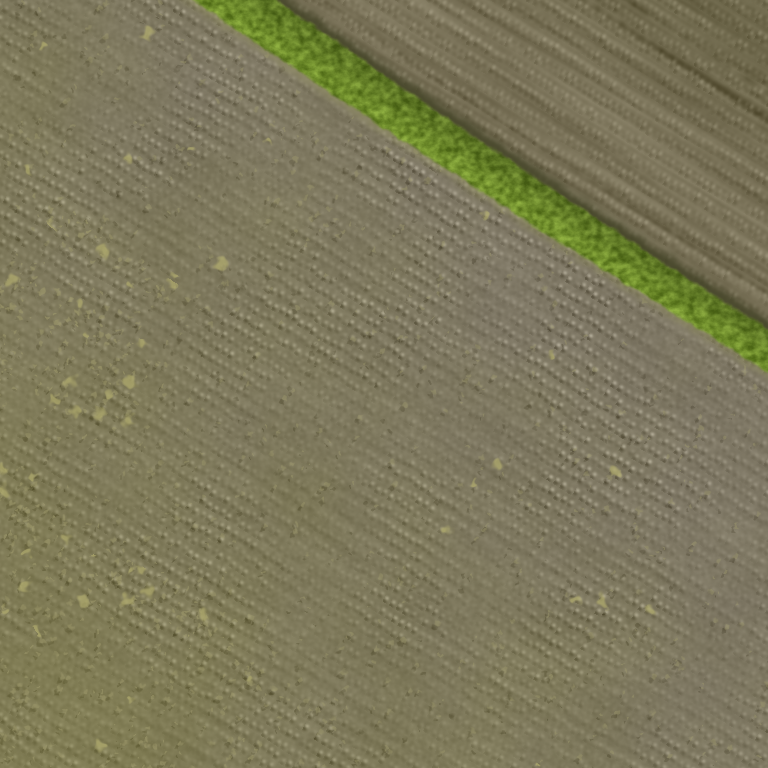
A Shadertoy shader for this texture:

```glsl
// Aerial view of two ploughed fields parted by a diagonal strip of grass.
// Rotated coordinates carry the crop rows; gradient noise shades the soil and
// grass, and jittered cells scatter seedlings and pale straw.

const vec2 STRIP_START = vec2(0.306, 1.0);
const vec2 STRIP_DIR = vec2(0.835, -0.550);
const vec2 ROW_DIR = vec2(0.851, -0.525);

vec2 hash2(vec2 p) {
    vec3 q = fract(vec3(p.xyx) * vec3(0.1031, 0.1030, 0.0973));
    q += dot(q, q.yzx + 33.33);
    return fract((q.xx + q.yz) * q.zy);
}

float gradientDot(vec2 cell, vec2 offset) {
    float angle = 6.2832 * hash2(cell).x;
    return dot(vec2(cos(angle), sin(angle)), offset);
}

// Gradient noise, roughly -0.7 to 0.7
float noise(vec2 p) {
    vec2 i = floor(p), f = fract(p);
    vec2 w = f * f * f * (f * (f * 6.0 - 15.0) + 10.0);
    vec2 x = vec2(1.0, 0.0);
    return mix(mix(gradientDot(i, f), gradientDot(i + x, f - x), w.x),
               mix(gradientDot(i + x.yx, f - x.yx), gradientDot(i + 1.0, f - 1.0), w.x), w.y);
}

float fbm(vec2 p) {
    float sum = 0.0, gain = 0.6;
    for (int i = 0; i < 4; i++) {
        sum += gain * noise(p);
        p = mat2(1.6, 1.2, -1.2, 1.6) * p + 7.3;
        gain *= 0.5;
    }
    return sum;
}

vec2 alongAcross(vec2 p, vec2 dir) {
    return vec2(dot(p, dir), dot(p, vec2(-dir.y, dir.x)));
}

float bump(float x, float centre, float width) {
    float d = (x - centre) / width;
    return exp(-d * d);
}

float span(float x, float start, float end, float soft) {
    return smoothstep(start - soft, start + soft, x) * (1.0 - smoothstep(end - soft, end + soft, x));
}

// Scattered ragged blobs; density is the chance that a cell holds one
float flecks(vec2 p, float scale, float density) {
    vec2 q = p * scale + 0.45 * vec2(noise(p * scale * 1.9), noise(p * scale * 1.9 + 31.0));
    vec2 cell = floor(q);
    float cover = 0.0;
    for (int y = -1; y <= 1; y++)
    for (int x = -1; x <= 1; x++) {
        vec2 id = cell + vec2(x, y);
        vec2 rnd = hash2(id + scale);
        vec2 pick = hash2(id * 1.7 + 91.0 + scale);
        float radius = mix(0.2, 0.5, pick.y);
        float blob = 1.0 - smoothstep(radius * 0.3, radius, length(q - id - rnd));
        cover = max(cover, blob * step(pick.x, density));
    }
    return cover;
}

// Seedlings on drilled rows: bright dots, each with a dark neighbour
float seedlings(vec2 row, float spacing, float pitch) {
    float v = row.y / spacing + 0.25 * noise(row * vec2(9.0, 3.0));
    float id = floor(v);
    float u = row.x / pitch + hash2(vec2(id, 5.0)).x;
    vec2 rnd = hash2(vec2(floor(u), id));
    vec2 d = vec2(fract(u) - 0.5, fract(v) - 0.5) + (rnd - 0.5) * vec2(0.35, 0.2);
    float lit = exp(-dot(d * d, vec2(11.0, 32.0)));
    d += vec2(0.12, 0.3);
    float shade = exp(-dot(d * d, vec2(7.0, 30.0)));
    return (lit - 0.75 * shade) * mix(0.35, 1.15, rnd.x);
}

// Share of straw on the lower field, in strip coordinates
float strawDensity(vec2 s, vec2 p) {
    float d = 0.85 * bump(s.y, -0.36, 0.022) * span(s.x, -0.08, 0.18, 0.03);
    d += 0.65 * span(s.y, -0.60, -0.43, 0.03) * (1.0 - smoothstep(0.08, 0.28, s.x));
    d += 0.55 * bump(s.y, -0.71, 0.045) * span(s.x, 0.05, 0.52, 0.06);
    d += 0.40 * smoothstep(-0.55, -0.9, s.y) * (1.0 - smoothstep(0.25, 0.55, p.x));
    return clamp(d * (0.9 + 1.3 * fbm(p * 14.0)), 0.0, 1.0);
}

vec3 lowerField(vec2 p, vec2 s, vec2 row) {
    float olive = clamp(0.25 - 0.75 * s.y - 0.35 * p.x + 0.5 * fbm(p * 4.0), 0.0, 1.0);
    vec3 soil = mix(vec3(0.495, 0.468, 0.395), vec3(0.495, 0.480, 0.325), olive);
    soil += 0.045 * fbm(p * 75.0) + 0.03 * noise(p * 150.0);
    soil += 0.035 * noise(row * vec2(7.0, 90.0)) + 0.025 * fbm(p * 7.0);
    float visible = smoothstep(-0.25, 0.3, noise(p * 6.0 + 3.0)) * mix(1.0, 0.55, olive);
    soil += 0.17 * seedlings(row, 0.0165, 0.0098) * (0.3 + 0.7 * visible);
    // Straw, fine litter first and then larger clumps
    float density = strawDensity(s, p);
    float patchy = smoothstep(0.0, 0.4, noise(p * 9.0 + 17.0));
    float fine = flecks(p, 95.0, 0.06 + 0.12 * patchy + 0.55 * density);
    float clump = flecks(p, 44.0, 0.018 + 0.24 * density);
    soil -= 0.07 * flecks(p + vec2(0.004, 0.005), 95.0, 0.10 + 0.4 * density);
    soil = mix(soil, vec3(0.63, 0.61, 0.43), fine * (0.4 + 0.25 * density));
    soil = mix(soil, vec3(0.69, 0.67, 0.43), 0.75 * clump);
    return mix(soil, vec3(0.57, 0.55, 0.36), 0.12 * density);
}

vec3 upperField(vec2 p, vec2 s, vec2 row) {
    vec3 soil = mix(vec3(0.475, 0.445, 0.345), vec3(0.43, 0.405, 0.295), smoothstep(0.12, 0.35, s.y));
    soil += 0.075 * noise(row * vec2(3.0, 75.0)) + 0.055 * noise(row * vec2(5.0, 150.0));
    soil += 0.03 * fbm(p * 80.0) + 0.085 * seedlings(row, 0.022, 0.009);
    float tracks = bump(s.y, 0.063, 0.004) + bump(s.y, 0.255, 0.005) + bump(s.y, 0.285, 0.004);
    soil -= 0.08 * tracks * (0.8 + noise(row * vec2(80.0, 20.0)));
    return soil + 0.05 * bump(s.y, 0.135, 0.006);
}

vec3 grass(vec2 p, float across) {
    float tuft = fbm(p * vec2(65.0, 85.0)) + 0.5 * noise(p * 125.0);
    vec3 leaf = mix(vec3(0.29, 0.39, 0.08), vec3(0.53, 0.65, 0.24), clamp(0.5 + 1.1 * tuft, 0.0, 1.0));
    return leaf * mix(1.07, 0.88, smoothstep(-0.8, 1.0, across));
}

void mainImage(out vec4 fragColor, in vec2 fragCoord) {
    vec2 p = fragCoord / iResolution.y;
    vec2 s = alongAcross(p - STRIP_START, STRIP_DIR);
    s.y += 0.005 * sin(3.8 * s.x);
    vec2 row = alongAcross(p, ROW_DIR);
    float halfWidth = mix(0.031, 0.023, clamp(s.x / 0.83, 0.0, 1.0));
    float ragged = s.y + 0.006 * fbm(p * 45.0);
    vec3 color = mix(lowerField(p, s, row), upperField(p, s, row), smoothstep(-0.004, 0.004, s.y));
    // Pale verge below the grass and shadow above it
    color = mix(color, vec3(0.59, 0.58, 0.40), 0.45 * bump(ragged, -halfWidth - 0.002, 0.007));
    color = mix(color, vec3(0.27, 0.27, 0.16), 0.85 * bump(ragged, halfWidth + 0.003, 0.010));
    float cover = 1.0 - smoothstep(-0.003, 0.003, abs(ragged) - halfWidth);
    color = mix(color, grass(p, s.y / halfWidth), cover);
    fragColor = vec4(clamp(color, 0.0, 1.0), 1.0);
}
```
